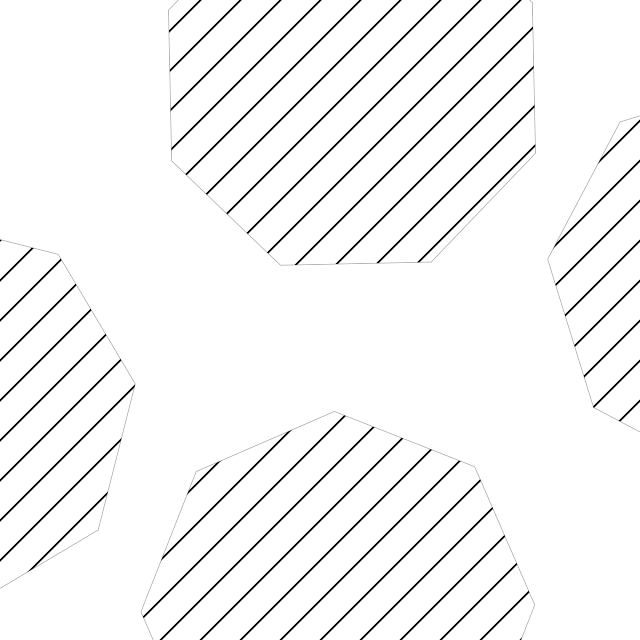
This pattern is drawn by a Shadertoy shader. Its source:

```glsl
// Large octagons on a skewed two by two lattice, each turned by its own angle.
// Every octagon has a hairline grey outline and a window onto one shared
// field of diagonal black hatching, on white paper.

const float SECTOR = radians(45.0);

// Signed distance to the edges of an octagon with a corner at angle turn
float octagon(vec2 p, float radius, float turn) {
    float a = mod(atan(p.y, p.x) - turn, SECTOR) - 0.5 * SECTOR;
    return length(p) * cos(a) - radius * cos(0.5 * SECTOR);
}

// Smooth coverage of the region where d is negative
float cover(float d, float px) {
    return smoothstep(0.5 * px, -0.5 * px, d);
}

// Rising diagonal lines, sixteen across the canvas
float hatch(vec2 uv, float px) {
    float t = (uv.x - uv.y) * 16.0 - 0.0156;
    float d = abs(fract(t + 0.5) - 0.5) / (16.0 * sqrt(2.0));
    return cover(d - 0.00142, px);
}

void mainImage(out vec4 fragColor, in vec2 fragCoord) {
    vec2 uv = fragCoord / iResolution.xy;
    float px = 1.0 / min(iResolution.x, iResolution.y);
    float turns[4] = float[4](8.25, 1.0, -21.3, -5.3);

    float inside = 0.0;
    float outline = 0.0;
    for (int k = 0; k < 4; k++) {
        vec2 cell = vec2(k % 2, k / 2);
        vec2 center = vec2(-0.0932, 0.356)
                    + cell.x * vec2(0.6211, -0.3066)
                    + cell.y * vec2(0.6432, 0.5163);
        float radius = 0.3077 + 0.009 * cell.x * cell.y;
        float d = octagon(uv - center, radius, radians(turns[k]));
        inside = max(inside, cover(d, px));
        // Box coverage keeps the hairline even at every slope
        outline = max(outline, clamp((0.00098 - abs(d)) / px + 0.5 - 0.00049 / px, 0.0, 1.0));
    }

    // Grey hairline first, then the hatching clipped to the shapes
    vec3 color = mix(vec3(1.0), vec3(0.63), outline);
    color = mix(color, vec3(0.01), hatch(uv, px) * inside);
    fragColor = vec4(color, 1.0);
}
```
